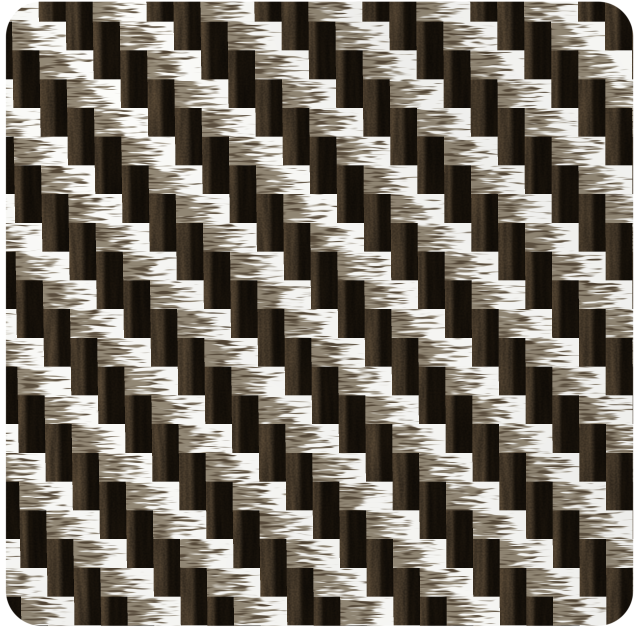
A WebGL 2 fragment shader for this texture:

```glsl
#version 300 es
precision highp float;

uniform vec2 u_resolution;
out vec4 fragColor;

// Lengths are fractions of the canvas width
#define PITCH vec2(0.04207, 0.04492)
#define ORIGIN vec2(0.1042, 0.1237)
#define CARD_CENTER vec2(0.4993, 0.4902)
#define CARD_HALF vec2(0.490, 0.4876)
#define CORNER 0.055
#define SPIKE 1.7
#define WHITE vec3(0.955, 0.955, 0.945)
#define STRAW vec3(0.56, 0.52, 0.45)
#define UMBER vec3(0.30, 0.25, 0.19)
#define BROWN vec3(0.25, 0.205, 0.15)
#define BLACK vec3(0.08, 0.06, 0.035)

const float TAU = 6.2831853;

vec2 gradient(vec2 cell) {
    vec3 h = fract(cell.xyx * vec3(0.1031, 0.1030, 0.0973));
    h += dot(h, h.yzx + 33.33);
    float angle = TAU * fract((h.x + h.y) * h.z);
    return vec2(cos(angle), sin(angle));
}

// Gradient noise, roughly -0.7 to 0.7
float noise(vec2 p) {
    vec2 i = floor(p), f = p - i;
    vec2 u = f * f * f * (f * (f * 6.0 - 15.0) + 10.0);
    vec2 e = vec2(1.0, 0.0);
    float low = mix(dot(gradient(i), f), dot(gradient(i + e), f - e), u.x);
    float high = mix(dot(gradient(i + e.yx), f - e.yx), dot(gradient(i + 1.0), f - 1.0), u.x);
    return mix(low, high, u.y);
}

float roundedBox(vec2 p, vec2 halfSize, float radius) {
    vec2 d = abs(p) - halfSize + radius;
    return length(max(d, 0.0)) + min(max(d.x, d.y), 0.0) - radius;
}

// Pale strand: x runs 0..2 along it, y runs 0..1 downwards
vec3 weft(vec2 p, vec2 seed) {
    float fibre = noise(vec2(p.x * 1.1, p.y * 10.0) + seed)
                + 0.6 * noise(vec2(p.x * 1.9, p.y * 21.0) + seed.yx);
    float reach = 1.25 * smoothstep(-0.25, 0.35, p.y) - 0.3 * smoothstep(0.5, 1.0, p.y);
    float ink = smoothstep(-0.3, 0.5, reach - p.x + SPIKE * fibre);
    float dark = smoothstep(0.0, 0.4, noise(vec2(p.x * 1.4, p.y * 13.0) + seed + 5.7) + 0.4 * fibre);
    vec3 color = mix(WHITE, STRAW, ink);
    return mix(color, UMBER, ink * dark * (1.0 - 0.3 * p.y));
}

// Dark strand: x runs 0..1 across it, the brown side varies by column
vec3 warp(float x, float column, float y) {
    float brownWidth = 0.42 + 0.17 * cos(TAU * (column + 0.5) / 4.0);
    float streak = noise(vec2(x * 6.0 + column * 9.0, y * 0.6));
    float grain = noise(vec2(x * 14.0 + column * 19.0, y * 15.0));
    float shade = smoothstep(brownWidth - 0.12, brownWidth + 0.1, x + 0.08 * streak);
    vec3 brown = BROWN * (1.12 - 0.35 * x + 0.4 * streak + 0.25 * grain);
    vec3 black = BLACK * (1.0 + 0.4 * streak + 0.3 * grain);
    return mix(brown, black, shade);
}

// Two-over-two twill, stepping one column right per row down
vec3 twill(vec2 p) {
    vec2 q = p - ORIGIN;
    q.x -= q.y * (0.016 - 0.0148 * p.x);
    q /= PITCH;
    float row = floor(q.y);
    float along = q.x - row;
    float block = floor(along / 4.0);
    float s = along - 4.0 * block;
    if (s < 2.0) {
        return weft(vec2(s, q.y - row), vec2(17.3 * row, 31.7 * block));
    }
    float column = floor(q.x);
    return warp(q.x - column, column, q.y);
}

vec3 scene(vec2 p, float pixel) {
    float card = smoothstep(-0.5, 0.5, -roundedBox(p - CARD_CENTER, CARD_HALF, CORNER) / pixel);
    float light = 1.0 + 0.05 * noise(p * 2.5) + 0.03 * (0.5 - p.x);
    return mix(vec3(1.0), twill(p) * light, card);
}

void main() {
    float pixel = 1.0 / u_resolution.x;
    vec2 p = vec2(gl_FragCoord.x, u_resolution.y - gl_FragCoord.y) * pixel;

    // Average a 3 by 3 grid of samples to smooth every edge
    vec3 color = vec3(0.0);
    for (int i = 0; i < 9; i++) {
        vec2 offset = (vec2(i % 3, i / 3) - 1.0) / 3.0;
        color += scene(p + offset * pixel, pixel);
    }
    fragColor = vec4(clamp(color / 9.0, 0.0, 1.0), 1.0);
}
```
